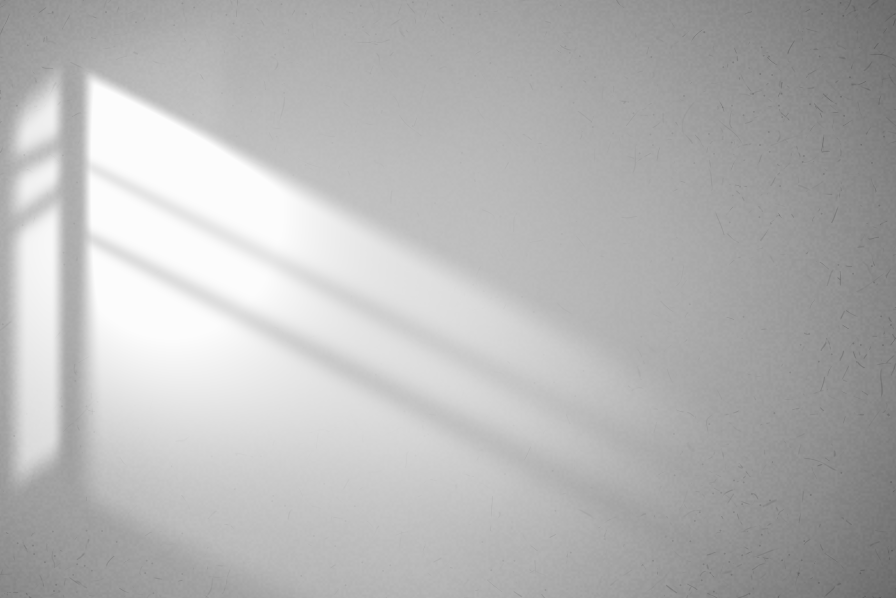
Give the GLSL for this background, as a Shadertoy shader.

```glsl
const vec2 LIGHT_CENTER = vec2(0.25, 0.70);
const vec2 WALL_CENTER = vec2(0.62, 0.50);

float hash(vec2 p) {
    vec3 q = fract(vec3(p.xyx) * 0.1031);
    q += dot(q, q.yzx + 33.33);
    return fract((q.x + q.y) * q.z);
}

float noise(vec2 p) {
    vec2 i = floor(p), f = fract(p);
    f = f * f * (3.0 - 2.0 * f);
    return mix(mix(hash(i), hash(i + vec2(1, 0)), f.x),
               mix(hash(i + vec2(0, 1)), hash(i + vec2(1, 1)), f.x), f.y);
}

float fbm(vec2 p) {
    float sum = 0.0, amp = 0.5;
    for (int i = 0; i < 4; i++) {
        sum += amp * noise(p);
        p = p * 2.03 + 17.1;
        amp *= 0.5;
    }
    return sum;
}

// Soft step centred on zero
float edge(float d, float blur) {
    return smoothstep(-blur, blur, d);
}

float softBar(float d, float width) {
    return exp(-d * d / (width * width));
}

// Signed vertical distance above a line through a point
float above(vec2 p, vec2 start, float slope) {
    return p.y - start.y - slope * (p.x - start.x);
}

float segment(vec2 p, vec2 dir, float halfLength) {
    return length(p - dir * clamp(dot(p, dir), -halfLength, halfLength));
}

// One randomly turned hairline per cell of a rotated grid
float scratches(vec2 p, float scale, float seed, float density) {
    vec2 q = mat2(cos(seed), sin(seed), -sin(seed), cos(seed)) * p * scale + seed;
    q += 0.35 * vec2(noise(q * 1.7), noise(q * 1.7 + 40.0));
    vec2 cell = floor(q);
    float angle = 6.2832 * hash(cell + seed);
    float halfLength = 0.06 + 0.36 * hash(cell + seed + 7.0);
    float d = segment(fract(q) - 0.5, vec2(cos(angle), sin(angle)), halfLength) / scale;
    float present = step(hash(cell + seed + 13.0), density);
    float worn = smoothstep(0.25, 0.7, noise(q * 6.0));
    return present * worn * hash(cell + seed + 31.0) * (1.0 - smoothstep(0.0, 0.002, d));
}

float specks(vec2 p, float scale, float density) {
    vec2 q = p * scale, cell = floor(q);
    vec2 center = 0.2 + 0.6 * vec2(hash(cell + 3.0), hash(cell + 9.0));
    float d = length(fract(q) - center) / scale;
    return step(hash(cell + 21.0), density) * (1.0 - smoothstep(0.0004, 0.0026, d));
}

// Light through the wide pane, fading and blurring to the right
float mainBeam(vec2 p, float spread) {
    float top = edge(-above(p, vec2(0.152, 0.874), -0.543), 0.016 + 0.032 * spread);
    float bottom = edge(above(p, vec2(0.152, 0.162), -0.49), 0.03 + 0.06 * spread);
    float left = edge(p.x - 0.147, mix(0.032, 0.014, smoothstep(0.2, 0.7, p.y)));
    vec2 d = p - LIGHT_CENTER;
    float core = 0.24 * exp(-dot(d * d, vec2(16.0, 9.0)));
    float lower = mix(0.5, 1.0, smoothstep(0.16, 0.42, p.y + 0.1 * p.x));
    float reach = 0.12 * (1.0 - smoothstep(0.7, 1.3, p.x)) * lower;
    return top * bottom * left * (core + reach);
}

float mainBars(vec2 p, float spread) {
    float width = 0.012 + 0.024 * spread;
    float upper = softBar(above(p, vec2(0.147, 0.723), -0.507), width);
    float lower = softBar(above(p, vec2(0.147, 0.604), -0.507), width * 1.15);
    float fade = 1.0 - smoothstep(0.5, 1.2, p.x);
    return (0.75 * upper + lower) * edge(p.x - 0.145, 0.012) * mix(0.04, 0.12, fade)
         * (1.0 - smoothstep(1.0, 1.3, p.x));
}

// Narrow pane at the left with its two slanted bars
float sidePane(vec2 p) {
    float sides = edge(p.x - 0.026, 0.022) * edge(0.099 - p.x, 0.014);
    float top = edge(-above(p, vec2(0.098, 0.868), 0.94), 0.045);
    float bottom = edge(above(p, vec2(0.098, 0.242), 0.69), 0.035);
    float bars = softBar(above(p, vec2(0.098, 0.758), 0.50), 0.022)
               + softBar(above(p, vec2(0.098, 0.676), 0.68), 0.023);
    float strength = mix(0.22, 0.26, smoothstep(0.25, 0.6, p.y));
    return sides * top * bottom * strength * (1.0 - 0.75 * min(bars, 1.0));
}

void mainImage(out vec4 fragColor, in vec2 fragCoord) {
    vec2 p = fragCoord / iResolution.y;
    p.x *= 1.5 * iResolution.y / iResolution.x;
    float spread = clamp(p.x - 0.15, 0.0, 1.2);

    // Wall with darkened borders
    vec2 offset = (p - WALL_CENTER) * vec2(0.9, 1.1);
    float border = dot(offset, offset);
    float tone = 0.75 - 0.36 * border;

    // Faint spill around the window
    float patchLight = edge(0.37 - p.x, 0.03) * edge(p.x - 0.12, 0.05)
                     * edge(-above(p, vec2(0.15, 0.91), 0.24), 0.05) * edge(p.y - 0.72, 0.1);
    tone += 0.025 * patchLight + 0.06 * softBar(length(p - vec2(0.18, 0.72)), 0.35);
    tone -= 0.04 * softBar(p.x - 0.122, 0.022) * edge(p.y - 0.22, 0.1) * edge(0.88 - p.y, 0.05);

    // Window light and bar shadows
    tone = min(tone + mainBeam(p, spread) + sidePane(p), 0.99);
    tone *= 1.0 - mainBars(p, spread);

    // Plaster wear, clustered and strongest towards the borders
    float wear = smoothstep(0.05, 0.55, border);
    float shade = 1.0 - smoothstep(0.74, 0.95, tone);
    float cluster = smoothstep(0.3, 0.62, fbm(p * 5.0 + 8.0));
    tone += shade * (0.02 * (fbm(p * 6.0) - 0.47) + (0.012 + 0.02 * wear) * (noise(p * 260.0) - 0.5));
    float marks = 0.0;
    for (int i = 0; i < 6; i++) {
        float layer = float(i);
        marks += scratches(p, 8.0 + 5.0 * layer, 11.0 + 23.7 * layer, 0.15 + 0.6 * wear * cluster);
    }
    marks += specks(p, 60.0, 0.02 + 0.16 * wear * cluster);
    tone -= marks * shade * (0.025 + 0.06 * wear);

    fragColor = vec4(vec3(clamp(tone, 0.0, 1.0)), 1.0);
}
```
